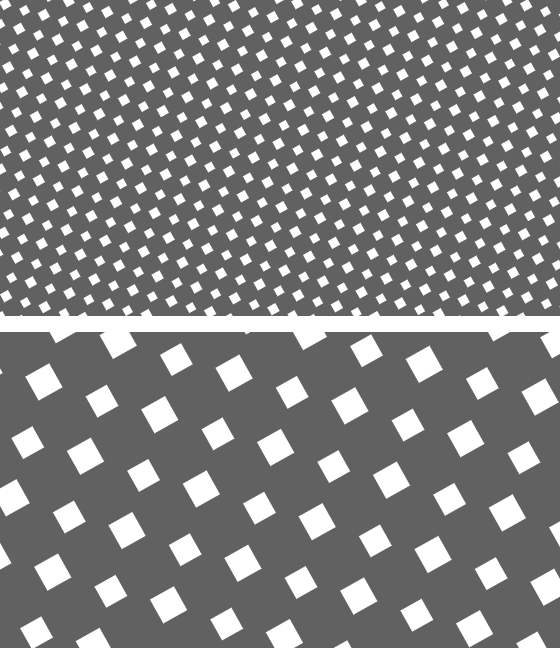
Top: the whole. Bottom: its middle third, enlarged.
A Shadertoy shader for this pattern:

```glsl
// Tilted grid of white squares in two alternating sizes on flat grey.

// Signed distance to an axis-aligned square
float squareDistance(vec2 p, float halfSide) {
    vec2 d = abs(p) - halfSide;
    return length(max(d, 0.0)) + min(max(d.x, d.y), 0.0);
}

void mainImage(out vec4 fragColor, in vec2 fragCoord) {
    // Canvas units: height is 1, centre is the origin
    vec2 p = (fragCoord - 0.5 * iResolution.xy) / iResolution.y;

    // Rotated lattice, one cell per period
    float period = 0.0898;
    float angle = 0.51;
    float c = cos(angle), s = sin(angle);
    vec2 cell = mat2(c, -s, s, c) * (p - vec2(-0.0046, 0.0449)) / period;

    // Large squares on the lattice points, small ones just off the cell centres
    float large = squareDistance(fract(cell + 0.5) - 0.5, 0.161);
    float small = squareDistance(fract(cell - vec2(-0.014, -0.03)) - 0.5, 0.142);

    // Edge smoothed over one pixel
    float pixel = 1.0 / (iResolution.y * period);
    float coverage = clamp(0.5 - min(large, small) / pixel, 0.0, 1.0);

    fragColor = vec4(mix(vec3(0.38), vec3(1.0), coverage), 1.0);
}
```
